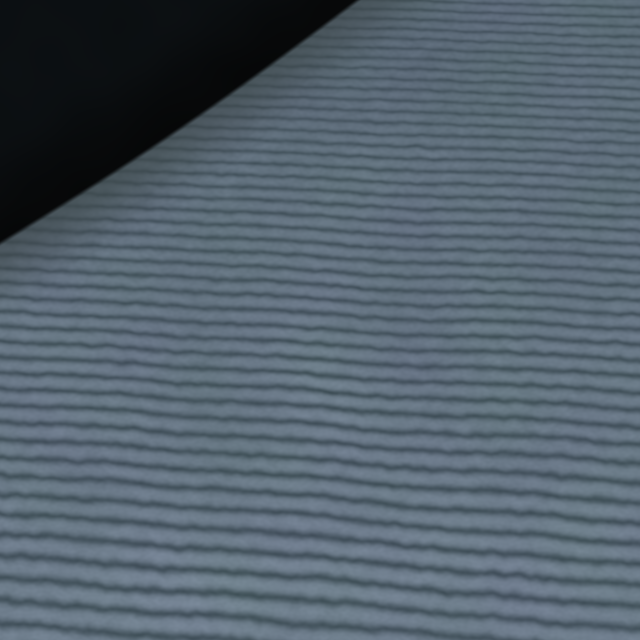
Reproduce this texture procedurally as a three.js fragment shader.

```glsl
// Ribbed blue-grey fabric receding toward a dark diagonal edge
varying vec2 vUv;

vec2 hashGradient(vec2 cell) {
  vec2 h = vec2(dot(cell, vec2(127.1, 311.7)), dot(cell, vec2(269.5, 183.3)));
  return fract(sin(h) * 43758.5) * 2.0 - 1.0;
}

float gradientNoise(vec2 p) {
  vec2 i = floor(p);
  vec2 f = fract(p);
  vec2 u = f * f * f * (f * (f * 6.0 - 15.0) + 10.0);
  float a = dot(hashGradient(i), f);
  float b = dot(hashGradient(i + vec2(1.0, 0.0)), f - vec2(1.0, 0.0));
  float c = dot(hashGradient(i + vec2(0.0, 1.0)), f - vec2(0.0, 1.0));
  float d = dot(hashGradient(i + vec2(1.0, 1.0)), f - vec2(1.0, 1.0));
  return mix(mix(a, b, u.x), mix(c, d, u.x), u.y);
}

void main() {
  vec2 uv = vUv;
  float depth = 1.0 - uv.y; // 0 at the far top, 1 at the near bottom

  // Ribs tilt down to the right, sag gently and widen toward the viewer
  float sag = 0.010 * gradientNoise(uv * vec2(4.0, 3.0) + 7.0)
            + 0.003 * gradientNoise(uv * vec2(13.0, 9.0));
  float across = depth - (0.025 + 0.055 * depth) * uv.x + sag * (0.4 + depth);
  float phase = 72.0 * (1.0 - exp(-0.97 * across));
  phase += 0.16 * gradientNoise(vec2(uv.x * 45.0, phase * 0.8));

  // Rounded crest with a narrower groove on its lower side
  float angle = 6.2832 * phase;
  float rib = pow(0.5 - 0.5 * cos(angle + 0.45 * sin(angle)), 0.85);

  // Uneven weave: worn patches, streaks along the ribs and fine fuzz
  float patches = gradientNoise(uv * 5.0 + 20.0);
  float streaks = gradientNoise(vec2(uv.x * 38.0, phase * 1.3));
  float fuzz = gradientNoise(uv * vec2(120.0, 170.0));
  float contrast = mix(0.52, 0.95, smoothstep(0.0, 0.9, depth)) * (1.0 + 0.35 * patches);
  float shade = 0.43 + (rib - 0.53) * contrast
              + 0.10 * patches + 0.17 * streaks + 0.12 * fuzz
              + 0.16 * (depth - 0.5);
  vec3 fabric = mix(vec3(0.27, 0.33, 0.37), vec3(0.45, 0.51, 0.57), shade);
  float tint = gradientNoise(uv * vec2(7.0, 9.0) + 40.0);
  fabric += tint * vec3(0.010, -0.008, 0.018);

  // Fabric rolls away into shadow along the edge
  float edge = 0.62 + 0.68 * uv.x - 0.012 * sin(5.6 * uv.x);
  float inside = (edge - uv.y) * 0.827;
  float roll = smoothstep(-0.01, 0.11, inside);
  fabric = mix(vec3(0.23, 0.27, 0.28), fabric, 0.35 + 0.65 * roll);

  // Dark background, deepest just beside the fabric
  float away = smoothstep(0.0, 0.16, -inside);
  vec3 background = mix(vec3(0.025, 0.03, 0.033), vec3(0.045, 0.06, 0.07), away);
  background += 0.006 * gradientNoise(uv * 14.0);

  vec3 color = mix(background, fabric, smoothstep(-0.004, 0.005, inside));
  gl_FragColor = vec4(color, 1.0);
}
```
